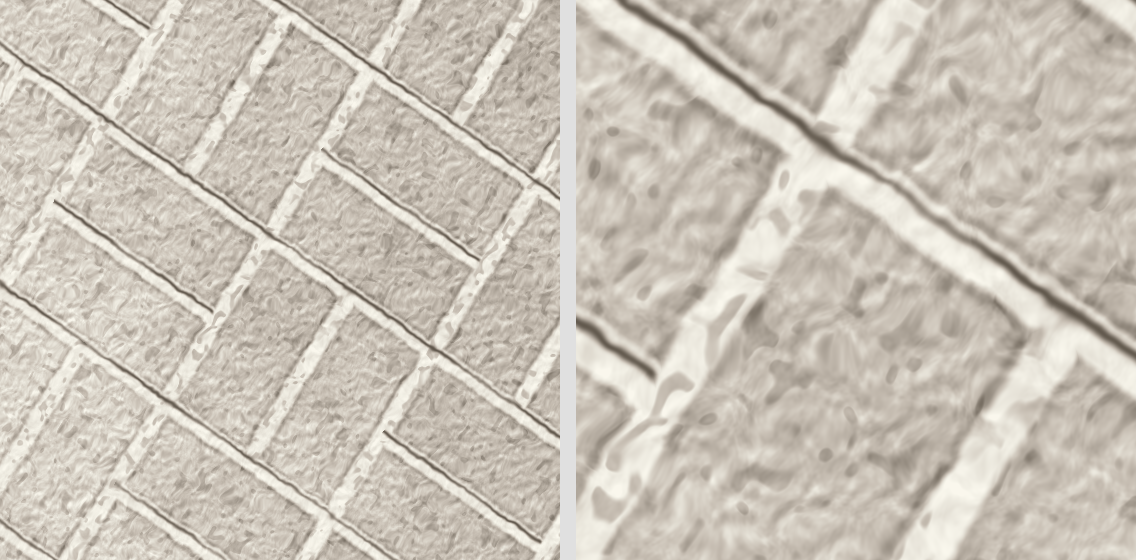
Left: the whole. Right: its middle third, enlarged.
This texture is drawn by a WebGL 1 fragment shader. Its source:

```glsl
precision highp float;
// Pale brick paving in a tilted basket weave: square cells hold two bricks each,
// turned alternately. A skewed lattice gives signed distances to the joints, which
// shape light mortar, dark creases and soft rims; relief noise makes the stone grain.
uniform vec2 u_resolution;

float hash(vec2 p) {
  return fract(sin(dot(p, vec2(127.1, 311.7))) * 43758.5453);
}

float noise(vec2 p) {
  vec2 i = floor(p), f = fract(p);
  f = f * f * (3.0 - 2.0 * f);
  return mix(mix(hash(i), hash(i + vec2(1.0, 0.0)), f.x),
             mix(hash(i + vec2(0.0, 1.0)), hash(i + 1.0), f.x), f.y);
}

float fbm(vec2 p) {
  float sum = 0.0, amp = 0.55;
  for (int k = 0; k < 3; k++) {
    sum += amp * noise(p);
    p = mat2(1.6, 1.2, -1.2, 1.6) * p + 7.3;
    amp *= 0.5;
  }
  return sum;
}

// Soft band from lo to hi
float band(float x, float lo, float hi, float soft) {
  return smoothstep(lo - soft, lo + soft, x) * (1.0 - smoothstep(hi - soft, hi + soft, x));
}

// Soft line centred on zero
float line(float x, float width) {
  return exp(-x * x / (width * width));
}

void main() {
  vec2 p = gl_FragCoord.xy / u_resolution;
  float soft = 0.002 + 0.5 / u_resolution.y;

  // Lattice coordinates, with slightly uneven brick edges
  vec2 rowAxis = vec2(0.294, -0.206), colAxis = vec2(0.1836, 0.298);
  vec2 wobble = vec2(noise(p * 38.0), noise(p * 38.0 + 50.0)) - 0.5;
  wobble += 0.6 * (vec2(noise(p * 110.0), noise(p * 110.0 + 80.0)) - 0.5);
  vec2 q = p + 0.0045 * wobble - vec2(0.482, 0.583);
  float det = rowAxis.x * colAxis.y - rowAxis.y * colAxis.x;
  vec2 uv = vec2(q.x * colAxis.y - q.y * colAxis.x, rowAxis.x * q.y - rowAxis.y * q.x) / det;

  // Alternate cells are split across or along
  vec2 cell = floor(uv), f = fract(uv);
  float turned = mod(cell.x + cell.y, 2.0);
  vec2 parts = vec2(1.0 + turned, 2.0 - turned);
  vec2 brick = cell * 2.0 + floor(f * parts);
  vec2 d = (fract(uv * parts + 0.5) - 0.5) / parts * vec2(0.358, 0.349);

  // Stone tone: lighter to the left, varied per brick, mottled and grained
  float tone = mix(0.865, 0.785, smoothstep(-0.1, 0.85, p.x + 0.25 * p.y - 0.1));
  tone += 0.03 * (hash(brick + 3.0) - 0.5) + 0.09 * (fbm(p * 9.0) - 0.48);
  vec2 g = mat2(0.84, 0.54, -0.54, 0.84) * p * vec2(115.0, 85.0);
  g += 1.2 * vec2(noise(p * 45.0), noise(p * 45.0 + 20.0));
  float relief = fbm(g) - fbm(g + vec2(0.55, -0.45));
  float pits = smoothstep(0.66, 0.85, noise(g * 0.9 + 31.0));
  float stain = smoothstep(0.68, 0.9, noise(p * 17.0 + 4.0));
  tone += 0.26 * relief - 0.11 * pits - 0.06 * stain * noise(g * 0.6);

  // Light mortar: broad between columns, bevelled below each row crease
  float colMortar = band(d.x, -0.013, 0.014, soft * 1.3);
  float rowMortar = max(band(d.y, -0.019, -0.002, soft * 1.3),
                        0.75 * band(d.y, 0.002, 0.008, soft));
  float mortar = max(colMortar, rowMortar);

  // Shaded rims where the bricks meet the mortar
  float rim = max(0.9 * line(d.x + 0.0185, 0.004), 0.6 * line(d.x - 0.0195, 0.004));
  rim = max(rim, max(0.7 * line(d.y + 0.0235, 0.004), 0.6 * line(d.y - 0.012, 0.0035)));
  tone -= 0.17 * rim * (0.35 + noise(p * 60.0 + 9.0)) * (1.0 - mortar);

  float sand = 0.95 + 0.11 * relief + 0.03 * (noise(p * 30.0) - 0.5);
  sand -= 0.17 * colMortar * smoothstep(0.58, 0.85, noise(g + 60.0));
  tone = mix(tone, sand, mortar * (0.82 + 0.18 * noise(p * 50.0 + 12.0)));

  // Dark row creases, worn unevenly; split creases stop at the column mortar
  float split = (1.0 - turned) * band(f.y, 0.25, 0.75, 0.01);
  float stopped = split * smoothstep(-0.017, -0.011, d.x) * step(d.x, 0.0);
  float wear = 0.55 + 0.45 * smoothstep(0.2, 0.65, noise(p * 13.0 + 2.0));
  wear *= mix(0.65, 1.0, smoothstep(-0.2, 0.5, p.y + 0.4 * p.x));
  float crease = line(d.y, 0.0032) * wear * (1.0 - stopped);
  tone = mix(tone, 0.36, 0.93 * crease);
  float node = line(length(d), 0.006) * (1.0 - split);
  tone = mix(tone, 0.34, 0.45 * node);

  // Warm grey, paler and more neutral in the highlights
  tone = clamp(tone, 0.25, 0.98);
  vec3 warmth = mix(vec3(0.0, 0.035, 0.08), vec3(0.0, 0.01, 0.05), smoothstep(0.75, 0.97, tone));
  gl_FragColor = vec4(tone - warmth, 1.0);
}
```
